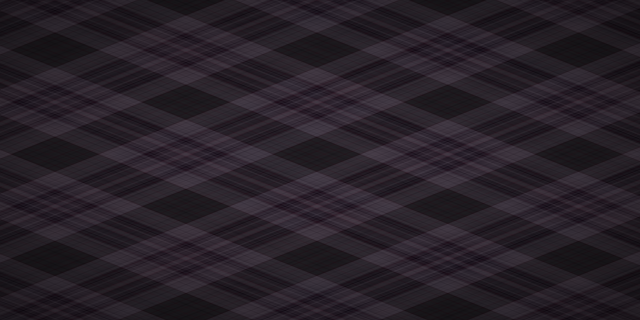
Write a WebGL 2 fragment shader that draws this pattern.

```glsl
#version 300 es
precision highp float;
// Dark diagonal plaid: two mirrored families of translucent bands cross to
// form light, middle and dark diamonds. Each band carries soft streaks and
// thin pinstripes; a vignette darkens the borders of the cloth.

uniform vec2 u_resolution;
out vec4 fragColor;

// Layout, in units of the canvas height
const vec2 REPEAT = vec2(0.818, 0.3255);   // width and height of one diamond
const vec2 CENTER = vec2(0.990, 0.518);    // middle of one dark diamond
const float GAP_HALF = 0.168;              // half width of the dark band
const float CORE_START = 0.27;             // where the streaked core begins

// Each family adds one layer, so the crossing sums two of these
const vec3 GAP_COLOR = vec3(0.062, 0.057, 0.066);
const vec3 BAND_COLOR = vec3(0.136, 0.120, 0.140);
const vec3 RED_TINT = vec3(0.016, -0.004, 0.000);
const vec3 BLUE_TINT = vec3(-0.006, 0.000, 0.010);

const int PINSTRIPES = 11;
const float PIN_HALF = 0.0045;
const float PIN_DEPTH = 0.036;
const float STREAK_DEPTH = 0.062;
const float GRAIN_DEPTH = 0.010;
const float VIGNETTE = 0.25;

float hash(float n) {
    return fract(sin(n * 127.1 + 3.7) * 4375.85);
}

float hash2(vec2 p) {
    return fract(sin(dot(p, vec2(127.1, 311.7))) * 4375.85);
}

float noise1(float x) {
    float cell = floor(x);
    return mix(hash(cell), hash(cell + 1.0), smoothstep(0.0, 1.0, x - cell));
}

float noise2(vec2 p) {
    vec2 cell = floor(p);
    vec2 f = smoothstep(0.0, 1.0, p - cell);
    float low = mix(hash2(cell), hash2(cell + vec2(1.0, 0.0)), f.x);
    float high = mix(hash2(cell + vec2(0.0, 1.0)), hash2(cell + 1.0), f.x);
    return mix(low, high, f.y);
}

// One family: across runs over the bands, along runs down their length
vec3 bandLayer(float across, float along, float pixel) {
    // Mirrored distance from the middle of the gap, 0 to 0.5
    float t = abs(fract(across + 0.5) - 0.5);
    float inBand = smoothstep(-pixel, pixel, t - GAP_HALF);
    vec3 color = mix(GAP_COLOR, BAND_COLOR, inBand);

    // Soft dark streaks, strongest in the core of the light band
    float streak = 0.6 * noise1(t * 62.0) + 0.4 * noise1(t * 27.0 + 40.0);
    float broken = 0.75 + 0.5 * noise2(vec2(across * 24.0, along * 3.0));
    float core = smoothstep(CORE_START - 0.05, CORE_START + 0.08, t);
    float strength = mix(0.18, 1.0, core) * mix(0.35, 1.0, inBand);
    color -= STREAK_DEPTH * strength * broken * smoothstep(0.30, 0.80, streak);

    // Thin dark lines, some of them reddish
    for (int i = 0; i < PINSTRIPES; i++) {
        float k = float(i);
        float place = (k + 0.2 + 0.6 * hash(k + 11.0)) * 0.5 / float(PINSTRIPES);
        float d = abs(t - place);
        float line = 1.0 - smoothstep(PIN_HALF - pixel * 0.5, PIN_HALF + pixel, d);
        float depth = PIN_DEPTH * mix(0.35, 1.0, hash(k + 31.0));
        color -= line * depth * mix(0.5, 1.0, inBand);
        color += line * RED_TINT * step(0.5, hash(k + 53.0));
    }

    // Colour drift and thread grain that differ from repeat to repeat
    float drift = noise2(vec2(across * 17.0, along * 1.5 + 9.0));
    color += 0.35 * mix(BLUE_TINT, RED_TINT, drift) * inBand;
    float grain = noise2(vec2(across * 70.0, along * 5.0)) - 0.5;
    return color + GRAIN_DEPTH * grain;
}

void main() {
    vec2 uv = gl_FragCoord.xy / u_resolution;
    vec2 p = (gl_FragCoord.xy / u_resolution.y - CENTER) / REPEAT;
    float pixel = 0.6 * (1.0 / REPEAT.x + 1.0 / REPEAT.y) / u_resolution.y;

    // Sum of the rising and falling bands
    float falling = p.x + p.y;
    float rising = p.x - p.y;
    vec3 color = bandLayer(falling, rising, pixel)
               + bandLayer(rising, falling, pixel);

    // Darker towards the borders
    vec2 q = uv * 2.0 - 1.0;
    color *= 1.0 - VIGNETTE * dot(q, q);
    fragColor = vec4(clamp(color, 0.0, 1.0), 1.0);
}
```
